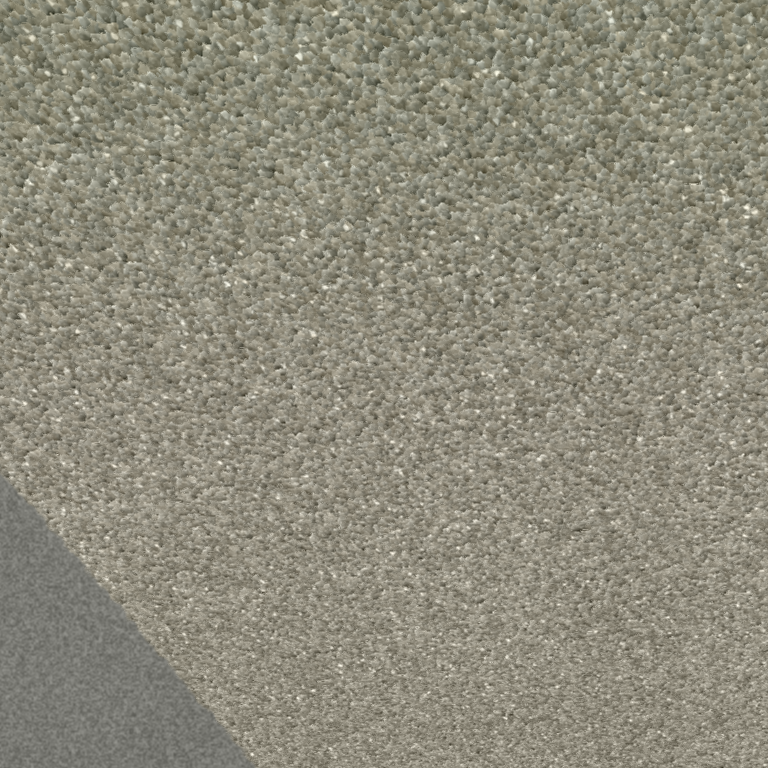
Give the GLSL for this texture, as a Shadertoy shader.

```glsl
// Sunlit gravel receding in perspective, with a smooth asphalt wedge at lower left.
// Stones are warped Voronoi cells on a projected ground plane, each with its own tone,
// slanted shading, pale rim and occasional glint; 2x2 sampling softens the edges.

const float FAR_SCALE = 0.5;        // stone scale at the bottom, relative to the top
const float STONE_DENSITY = 102.0;  // stones per canvas width at the top
const float SOFTNESS = 0.0015;      // sample spacing in canvas widths
const vec3 GRAVEL_TINT = vec3(0.0, -0.018, -0.076);
const vec3 ASPHALT_COLOR = vec3(0.472, 0.472, 0.448);

struct Stone {
    vec2 id;
    vec2 offset;  // from the stone centre
    float gap;    // distance to the border, zero on it
};

vec2 hash22(vec2 p) {
    vec3 q = fract(p.xyx * vec3(0.1031, 0.1030, 0.0973));
    q += dot(q, q.yzx + 33.33);
    return fract((q.xx + q.yz) * q.zy);
}

float valueNoise(vec2 p) {
    vec2 i = floor(p), f = fract(p);
    f = f * f * (3.0 - 2.0 * f);
    float low = mix(hash22(i).x, hash22(i + vec2(1, 0)).x, f.x);
    float high = mix(hash22(i + vec2(0, 1)).x, hash22(i + vec2(1, 1)).x, f.x);
    return mix(low, high, f.y);
}

float fractalNoise(vec2 p) {
    float sum = 0.0, weight = 0.5;
    for (int i = 0; i < 4; i++) {
        sum += weight * valueNoise(p);
        p = p * 2.03 + 17.0;
        weight *= 0.5;
    }
    return sum;
}

// Ground plane whose features shrink and flatten towards the bottom
vec2 projectGround(vec2 uv) {
    float scale = mix(FAR_SCALE, 1.0, uv.y);
    vec2 ground = vec2(uv.x - 0.5, -1.0 / (1.0 - FAR_SCALE)) / scale;
    ground.y += 0.25 * ground.x;
    return ground;
}

Stone nearestStone(vec2 p) {
    vec2 cell = floor(p);
    float first = 9.0, second = 9.0;
    Stone stone = Stone(cell, vec2(0.0), 0.0);
    for (int y = -1; y <= 1; y++) {
        for (int x = -1; x <= 1; x++) {
            vec2 id = cell + vec2(x, y);
            vec2 offset = p - id - hash22(id);
            float d = length(offset);
            if (d < first) {
                second = first;
                first = d;
                stone.id = id;
                stone.offset = offset;
            } else {
                second = min(second, d);
            }
        }
    }
    stone.gap = second - first;
    return stone;
}

vec3 gravelColor(vec2 uv) {
    vec2 ground = projectGround(uv) * STONE_DENSITY;
    vec2 warp = vec2(valueNoise(ground * 1.9), valueNoise(ground * 1.9 + 41.0)) - 0.5;
    Stone stone = nearestStone(ground + 0.6 * warp);
    vec2 kind = hash22(stone.id + 71.3);
    vec2 tilt = hash22(stone.id + 213.7) - 0.5;

    // Stone tone, slanted facet, rim and grit
    float slope = dot(stone.offset, vec2(-0.07, 0.10) + 0.2 * tilt);
    float rim = 1.0 - smoothstep(0.03, 0.22, stone.gap);
    float relief = 0.17 * (kind.x - 0.5) + slope;
    relief += rim * (0.035 + 0.16 * dot(stone.offset, vec2(-0.5, 0.85)));
    relief += 0.13 * (valueNoise(ground * 2.6) - 0.5);
    float glint = smoothstep(0.93, 0.98, kind.y) * (1.0 - smoothstep(0.22, 0.5, length(stone.offset)));
    relief += 0.3 * glint;

    // Broad light and hue drift
    float patches = fractalNoise(uv * 5.0) - 0.47;
    float tone = mix(0.558, 0.533, smoothstep(0.3, 1.0, uv.y)) + 0.05 * patches;
    tone += relief * mix(1.2, 1.05, uv.y);
    vec3 color = vec3(tone) + GRAVEL_TINT;
    color += vec3(0.5, 0.0, -0.6) * tilt.x * 0.06 * uv.y;
    return color + vec3(-0.012, 0.004, -0.012) * smoothstep(0.4, 1.0, uv.y);
}

vec3 asphaltColor(vec2 uv) {
    float grain = valueNoise(uv * vec2(330.0, 400.0)) + valueNoise(uv * 520.0 + 9.0) - 1.0;
    return ASPHALT_COLOR + 0.13 * grain + 0.04 * (fractalNoise(uv * 9.0) - 0.47);
}

// Positive inside the asphalt wedge
float wedgeDistance(vec2 uv) {
    float ragged = 0.014 * (fractalNoise(uv * 80.0) - 0.47);
    return dot(vec2(0.0, 0.388) - uv, normalize(vec2(0.388, 0.335))) + ragged;
}

void mainImage(out vec4 fragColor, in vec2 fragCoord) {
    vec2 center = fragCoord / iResolution.xy;
    vec3 color = vec3(0.0);
    for (int i = 0; i < 4; i++) {
        vec2 uv = center + SOFTNESS * (vec2(i % 2, i / 2) - 0.5);
        float asphalt = smoothstep(-0.003, 0.003, wedgeDistance(uv));
        color += 0.25 * mix(gravelColor(uv), asphaltColor(uv), asphalt);
    }
    fragColor = vec4(clamp(color, 0.0, 1.0), 1.0);
}
```
